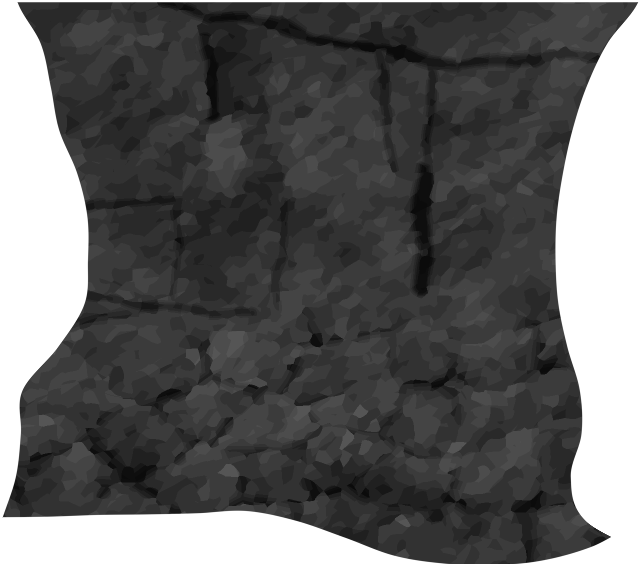
This texture is drawn by a Shadertoy shader. Its source:

```glsl
// A dark, cracked rock wall above tumbled rubble, cut out on white.
// Elongated cells act as facets: each samples a smooth shading field, which is
// then rounded to a few flat greys. Profiles along the sides give the outline.

const float LEFT[14] = float[](.03, .072, .09, .105, .137, .155, .156,
                               .15, .103, .04, .037, .028, .003, -.02);
const float RIGHT[14] = float[](1.133, 1.077, 1.04, 1.015, .998, .987, .985,
                                .99, 1.006, 1.028, 1.031, 1.012, 1.038, 1.165);
const float BOTTOM[14] = float[](.083, .084, .087, .088, .09, .094, .077,
                                 .047, .015, .001, -.002, .006, .03, .071);

// Main joints of the wall as segments, widest first
const vec4 JOINTS[11] = vec4[](
    vec4(.757, .70, .745, .49), vec4(.50, .952, .81, .882),
    vec4(.37, .94, .37, .80), vec4(.81, .882, 1.06, .905),
    vec4(.28, .993, .50, .952), vec4(.762, .885, .762, .70),
    vec4(.155, .473, .45, .44), vec4(.67, .905, .705, .70),
    vec4(.155, .63, .32, .65), vec4(.318, .645, .307, .47),
    vec4(.50, .645, .494, .455));

float hash(vec2 p) {
    vec3 q = fract(p.xyx * .1031);
    q += dot(q, q.yzx + 33.33);
    return fract((q.x + q.y) * q.z);
}

float noise(vec2 p) {
    vec2 i = floor(p), f = fract(p);
    f *= f * (3. - 2. * f);
    return mix(mix(hash(i), hash(i + vec2(1, 0)), f.x),
               mix(hash(i + vec2(0, 1)), hash(i + 1.), f.x), f.y);
}

// Randomly tilted, stretched cells: xy = way to the site, z = gap to the next, w = id
vec4 cells(vec2 p, float stretch) {
    vec2 base = floor(p), toSite = vec2(0);
    float nearest = 9., second = 9., id = 0.;
    for (int y = -1; y <= 1; y++)
    for (int x = -1; x <= 1; x++) {
        vec2 cell = base + vec2(x, y);
        vec2 d = cell + .1 + .8 * vec2(hash(cell), hash(cell + 71.7)) - p;
        float angle = .4 + 2. * (hash(cell + 23.3) - .5);
        float c = cos(angle), s = sin(angle);
        float dist = length(mat2(c, -s, s, c) * d * vec2(1, stretch));
        if (dist < nearest) {
            second = nearest;
            nearest = dist;
            toSite = d;
            id = hash(cell + 41.9);
        } else second = min(second, dist);
    }
    return vec4(toSite, second - nearest, id);
}

float joints(vec2 p) {
    float dark = 0.;
    p += .016 * (vec2(noise(p * 16.), noise(p * 16. + 40.)) - .5);
    float rough = .5 + noise(p * 14. + 7.);
    for (int i = 0; i < 11; i++) {
        vec2 a = JOINTS[i].xy, ab = JOINTS[i].zw - a;
        float d = length(p - a - ab * clamp(dot(p - a, ab) / dot(ab, ab), 0., 1.));
        float width = .012 * rough / (1. + .35 * float(i));
        float depth = mix(.15, .06, float(i) / 10.);
        dark = max(dark, depth * (1. - smoothstep(width * .5, width + .008, d)));
    }
    return dark;
}

float shading(vec2 p) {
    float tone = .208 + .07 * (noise(p * 5.) - .5)
               + .08 * (noise(p * 13. + 3.) - .5)
               + .09 * (noise(mat2(.8, -.6, .6, .8) * p * vec2(22, 50)) - .5);

    // Rubble: stones lit from above, with dark crevices between them
    float rubble = 1. - smoothstep(.4, .5, p.y + .1 * (noise(p * 6.) - .5));
    vec2 bent = p + .05 * (vec2(noise(p * 9.), noise(p * 9. + 17.)) - .5);
    vec4 stone = cells(bent * vec2(7.5, 10.), 1.3);
    float crevice = (1. - smoothstep(0., .17, stone.z)) * smoothstep(.2, .6, noise(p * 9. + 5.));
    tone += rubble * (.04 * (stone.w - .5) - .07 * stone.y - .11 * crevice);

    // Recess in the wall, shadow at the foot, and one pale stone
    vec2 recess = abs(p - vec2(.425, .87)) - vec2(.05, .075);
    tone -= .075 * (1. - smoothstep(-.01, .015, max(recess.x, recess.y)));
    tone -= .05 * (1. - smoothstep(.05, .25, length((p - vec2(.68, .06)) * vec2(1, 2))));
    float pale = length((p - vec2(.398, .742)) / vec2(.038, .056));
    return mix(tone, .285, 1. - smoothstep(.85, 1.1, pale));
}

float rock(vec2 p) {
    vec2 bent = p + .012 * (vec2(noise(p * 20.), noise(p * 20. + 9.)) - .5);
    vec4 facet = cells(bent * 46., 1.8);
    vec2 site = bent + facet.xy / 46.;
    float tone = shading(mix(bent, site, .65)) + .05 * (facet.w - .5);
    tone += .07 * step(.98, facet.w) * step(site.y, .45);
    tone -= joints(mix(p, site, .3));
    return clamp(floor((tone - .02) / .035 + .5) * .035 + .02, .045, .335);
}

// Smooth curve through evenly spaced values, t from 0 to 1
float profile(float v[14], float t) {
    t = clamp(t, 0., .9999) * 13.;
    int i = int(t);
    float f = fract(t), a = v[max(i - 1, 0)], b = v[i], c = v[i + 1], d = v[min(i + 2, 13)];
    return b + .5 * f * (c - a + f * (2. * a - 5. * b + 4. * c - d + f * (3. * (b - c) + d - a)));
}

void mainImage(out vec4 fragColor, in vec2 fragCoord) {
    vec2 p = fragCoord / iResolution.y;
    float grey = 0.;
    for (int i = 0; i < 4; i++)
        grey += .25 * rock((fragCoord + .5 * vec2(i % 2, i / 2) - .25) / iResolution.y);

    float sides = min(p.x - profile(LEFT, 1. - p.y), profile(RIGHT, 1. - p.y) - p.x);
    float ends = min(p.y - profile(BOTTOM, fragCoord.x / iResolution.x), .996 - p.y);
    float soft = .7 / iResolution.y;
    float inside = smoothstep(-soft, soft, min(sides, ends));
    fragColor = vec4(vec3(mix(1., grey, inside)), 1);
}
```
